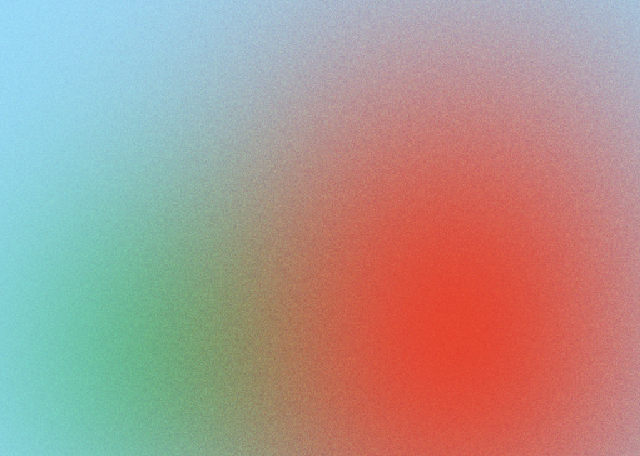
Give the GLSL for this background, as a Shadertoy shader.

```glsl
// Per-cell random colour in 0..1
vec3 hash3(vec2 cell) {
    vec3 q = fract(cell.xyx * vec3(0.1031, 0.1030, 0.0973));
    q += dot(q, q.yxz + 33.33);
    return fract((q.xxy + q.yzz) * q.zyx);
}

// Elliptical soft glow; spread holds the squared radius per axis
float glow(vec2 offset, vec2 spread) {
    return exp(-dot(offset * offset, 1.0 / spread));
}

void mainImage(out vec4 fragColor, in vec2 fragCoord) {
    vec2 p = fragCoord / iResolution.y;

    // Sky base with a green glow, then a wider red one
    vec3 skyBlue = vec3(0.605, 0.855, 0.975);
    vec3 green = vec3(0.26, 0.78, 0.54);
    vec3 red = vec3(0.895, 0.275, 0.195);

    float greenAmount = 0.95 * glow(p - vec2(0.485, 0.23), vec2(0.22, 0.17));
    vec2 fromRed = p - vec2(0.998, 0.277);
    float redWidth = mix(0.27, 0.30, smoothstep(-0.3, 0.2, fromRed.x));
    float redAmount = glow(fromRed, vec2(redWidth, 0.43));

    vec3 color = mix(mix(skyBlue, green, greenAmount), red, redAmount);

    // Fine tinted grain, strongest where the colours blend
    vec2 cell = floor(p * 364.0);
    vec3 tint = hash3(cell) + hash3(cell + 417.0) - 1.0;
    vec3 grain = mix(vec3(tint.g), tint, 0.6);
    float blend = 4.0 * redAmount * (1.0 - redAmount);
    color += grain * mix(0.025, 0.065, blend);

    fragColor = vec4(clamp(color, 0.0, 1.0), 1.0);
}
```
